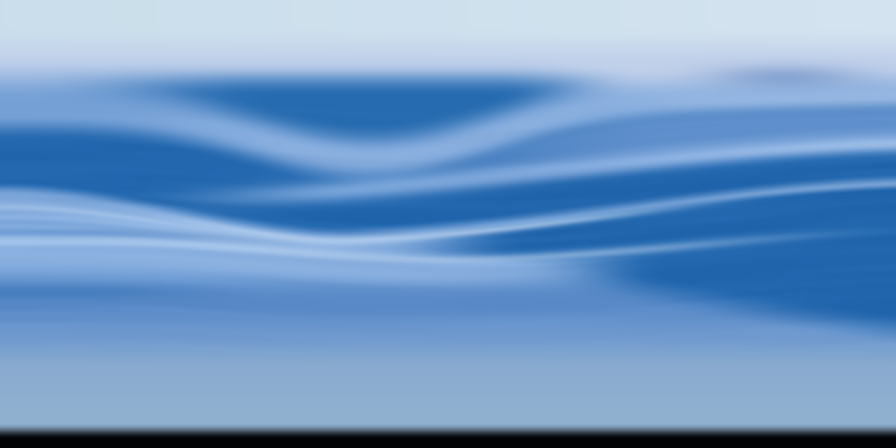
Write a WebGL 2 fragment shader that draws this background.

```glsl
#version 300 es
precision highp float;
// Soft blue silk-like water under a pale sky, fading to a black strip below.
// Flow curves are sums of smooth steps; dark bodies are filled between them
// and bright streaks are laid along them as one-dimensional glows.
uniform vec2 u_resolution;
out vec4 fragColor;

// Integer hash of a lattice cell, 0 to 1
float hash(ivec2 cell) {
    uint h = uint(cell.x) * 1597334677u ^ uint(cell.y) * 3812015801u;
    h = (h ^ (h >> 15)) * 2246822519u;
    h ^= h >> 13;
    return float(h & 65535u) / 65535.0;
}

float noise(vec2 p) {
    ivec2 c = ivec2(floor(p));
    vec2 f = smoothstep(0.0, 1.0, fract(p));
    return mix(mix(hash(c), hash(c + ivec2(1, 0)), f.x),
               mix(hash(c + ivec2(0, 1)), hash(c + ivec2(1, 1)), f.x), f.y);
}

float glow(float d, float width) {
    return exp(-d * d / (width * width));
}

// Fades out from a to b
float fall(float a, float b, float t) {
    return 1.0 - smoothstep(a, b, t);
}

void main() {
    vec2 uv = gl_FragCoord.xy / u_resolution;
    float x = uv.x;
    float depth = 1.0 - uv.y;

    const vec3 deep = vec3(0.13, 0.40, 0.68);
    const vec3 mid = vec3(0.38, 0.57, 0.80);
    const vec3 pale = vec3(0.54, 0.67, 0.81);
    const vec3 shine = vec3(0.72, 0.82, 0.94);

    // Signed distances below the flow curves, from top to bottom
    float crest = depth - (0.25 - 0.045 * x + 0.125 * glow(x - 0.42, 0.19));
    float ridge = depth - (0.44 - 0.125 * smoothstep(0.2, 1.05, x));
    float fold = depth - (0.44 + 0.10 * smoothstep(0.0, 0.4, x)
                               - 0.12 * smoothstep(0.33, 1.05, x));
    float seam = depth - (0.54 + 0.04 * smoothstep(0.1, 0.5, x)
                               - 0.065 * smoothstep(0.5, 1.05, x));
    float shore = depth - (0.59 + 0.155 * smoothstep(0.45, 1.15, x));

    // Sky, water and the pale foreground
    vec3 color = mix(vec3(0.79, 0.87, 0.92), vec3(0.83, 0.89, 0.94), x);
    color = mix(color, vec3(0.76, 0.82, 0.92), smoothstep(0.06, 0.14, depth));
    float horizon = depth - 0.035 * smoothstep(0.55, 0.8, x);
    vec3 water = mix(vec3(0.46, 0.63, 0.84), vec3(0.56, 0.70, 0.88), smoothstep(0.6, 0.85, x));
    color = mix(color, water, smoothstep(0.12, 0.225, horizon));
    color = mix(color, vec3(0.47, 0.64, 0.85), smoothstep(0.38, 0.5, depth));
    color = mix(color, vec3(0.35, 0.54, 0.78), smoothstep(0.59, 0.665, depth));
    color = mix(color, vec3(0.43, 0.60, 0.81), smoothstep(0.68, 0.75, depth));
    color = mix(color, pale, smoothstep(0.74, 0.83, depth));
    color = mix(color, vec3(0.56, 0.69, 0.81), smoothstep(0.82, 0.92, depth));

    // Dark lens under the horizon
    float lens = smoothstep(0.145, 0.215, depth) * fall(-0.085, -0.005, crest);
    lens *= smoothstep(0.02, 0.3, x) * fall(0.55, 0.72, x);
    color = mix(color, deep + vec3(0.02, 0.02, 0.01), lens);

    // Long dark body, veiled towards the upper right
    float body = smoothstep(0.005, 0.065, crest) * fall(-0.035, -0.005, fold);
    color = mix(color, deep, body);
    float veil = smoothstep(0.015, 0.06, crest) * fall(0.0, 0.035, ridge);
    color = mix(color, vec3(0.43, 0.60, 0.83), 0.8 * veil * smoothstep(0.25, 0.75, x));

    // Two dark wedges opening to the right
    float wedgeStart = mix(0.42, 0.57, smoothstep(-0.01, 0.02, seam));
    float wedge = smoothstep(-0.015, 0.005, fold) * fall(-0.03, 0.045, shore);
    color = mix(color, deep, wedge * smoothstep(wedgeStart, wedgeStart + 0.17, x));

    // Broad highlights on the upper curves
    color = mix(color, vec3(0.56, 0.70, 0.88),
                0.75 * glow(crest + 0.005, 0.03) * smoothstep(0.1, 0.35, x));
    color = mix(color, vec3(0.58, 0.72, 0.90),
                0.7 * glow(ridge, 0.023) * smoothstep(0.13, 0.4, x));
    color = mix(color, shine, 0.4 * glow(ridge - 0.005, 0.012) * smoothstep(0.6, 1.0, x));

    // Bright fold and the seam beneath it
    color = mix(color, shine, 0.75 * glow(fold, 0.009) * smoothstep(0.08, 0.32, x) * fall(0.55, 0.88, x));
    color = mix(color, shine, 0.28 * glow(fold - 0.02, 0.02) * fall(0.2, 0.5, x));
    color = mix(color, shine, 0.6 * glow(seam, 0.011) * fall(0.6, 1.05, x));
    color = mix(color, shine, 0.3 * glow(seam - 0.035, 0.025) * fall(0.5, 0.75, x));

    // Fan of fine streaks between fold and seam on the left
    for (int i = 1; i < 5; i++) {
        float line = mix(fold, seam, float(i) * 0.22);
        float strength = 0.15 + 0.3 * hash(ivec2(i, 7));
        color = mix(color, shine, strength * glow(line, 0.007) * fall(0.25, 0.58, x));
    }
    color = mix(color, mid, 0.5 * glow(seam + 0.021, 0.009) * fall(0.1, 0.4, x));
    color = mix(color, deep, 0.35 * glow(depth - 0.65, 0.018) * fall(0.08, 0.3, x));

    // Grey-blue swell near the upper right
    vec2 swell = (vec2(x, depth) - vec2(0.875, 0.172)) / vec2(0.085, 0.027);
    color = mix(color, vec3(0.46, 0.59, 0.79), 0.7 * exp(-dot(swell, swell)));

    // Faint fibres follow the flow
    float fibre = noise(vec2(x * 5.0, seam * 75.0 + 80.0)) - 0.5;
    color += 0.025 * fibre * smoothstep(0.2, 0.35, depth) * fall(0.7, 0.85, depth);

    // Black strip at the foot
    color = mix(color, vec3(0.01, 0.015, 0.02), smoothstep(0.944, 0.98, depth));
    fragColor = vec4(color, 1.0);
}
```
